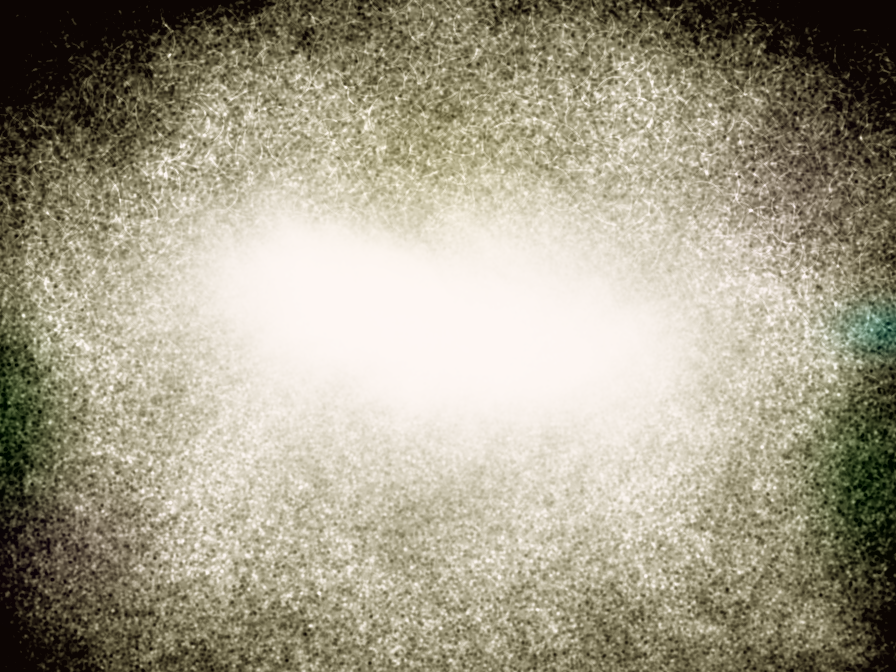
Reproduce this texture procedurally as a Shadertoy shader.

```glsl
// Aged fibrous paper with a pale central glow and dark, mossy, ragged borders.
#define BASE_TONE 0.71
#define SIDE_SHADE 0.38
#define TOP_SHADE 0.42
#define BOTTOM_SHADE 0.20
#define CORNER_SHADE 0.40
#define WARP 0.035
#define CLOUD_GAIN 0.15
#define FIBRE_GAIN 0.16
#define GRAIN_GAIN 0.42
#define GRAIN_SCALE 230.0
#define FIBRE_WIDTH 0.0007
#define PEAK_TONE 0.97

vec2 hash2(vec2 cell) {
    vec3 h = fract(cell.xyx * vec3(0.1031, 0.1030, 0.0973));
    h += dot(h, h.yzx + 33.33);
    return fract((h.xx + h.yz) * h.zy);
}

// Soft elliptical spot
float spot(vec2 p, vec2 centre, vec2 radius) {
    vec2 q = (p - centre) / radius;
    return exp(-dot(q, q));
}

// Layered, warped sines, roughly -1 to 1
float clouds(vec2 p) {
    float sum = 0.0, gain = 0.5;
    for (int i = 0; i < 6; i++) {
        p += 0.45 * sin(p.yx * 1.3 + float(i) * 1.7);
        sum += gain * sin(p.x) * sin(p.y + 0.8);
        p = mat2(1.5, 1.15, -1.15, 1.5) * p + 2.3;
        gain *= 0.68;
    }
    return sum;
}

// Cellular grain: a light or dark bump in each cell
float grain(vec2 p) {
    vec2 cell = floor(p);
    float sum = 0.0;
    for (int y = -1; y <= 1; y++)
    for (int x = -1; x <= 1; x++) {
        vec2 c = cell + vec2(x, y), d = p - c - hash2(c);
        float bump = max(1.0 - dot(d, d), 0.0);
        sum += (hash2(c + 41.0).x - 0.5) * bump * bump;
    }
    return sum;
}

// Short curved strands, one per cell
float fibres(vec2 p, float scale) {
    vec2 g = p * scale, cell = floor(g);
    float width = FIBRE_WIDTH * scale, blur = scale / iResolution.y;
    float sum = 0.0;
    for (int y = -1; y <= 1; y++)
    for (int x = -1; x <= 1; x++) {
        vec2 c = cell + vec2(x, y);
        vec2 r = hash2(c + 17.0), q = g - c - hash2(c);
        float a = r.x * 6.2832;
        q = mat2(cos(a), -sin(a), sin(a), cos(a)) * q;
        q.y += (r.y - 0.5) * 1.5 * q.x * q.x;
        float line = 1.0 - smoothstep(width, width + blur, abs(q.y));
        sum += line * (1.0 - smoothstep(0.2, 0.9, abs(q.x))) * (0.3 + 0.7 * r.y);
    }
    return sum;
}

// Broad light and shade
float paperTone(vec2 p) {
    vec2 q = (p - vec2(0.667, 0.5)) / vec2(0.667, 0.5);
    vec2 q2 = q * q, q6 = q2 * q2 * q2;
    float tone = BASE_TONE;
    // Central glow
    tone += 0.20 * spot(p, vec2(0.60, 0.55), vec2(0.28, 0.16));
    tone += 0.17 * spot(p, vec2(0.70, 0.47), vec2(0.55, 0.29));
    tone += 0.10 * spot(p, vec2(0.88, 0.45), vec2(0.22, 0.14));
    tone += 0.09 * spot(p, vec2(0.36, 0.59), vec2(0.22, 0.14));
    // Borders
    tone -= SIDE_SHADE * q6.x + CORNER_SHADE * q2.x * q2.y;
    tone -= q6.y * mix(BOTTOM_SHADE, TOP_SHADE, step(0.0, q.y));
    // Uneven stains
    tone -= 0.21 * spot(p, vec2(0.10, 0.92), vec2(0.24, 0.20));
    tone -= 0.12 * spot(p, vec2(0.42, 1.02), vec2(0.24, 0.09));
    tone -= 0.18 * spot(p, vec2(1.24, 0.91), vec2(0.13, 0.14));
    tone -= 0.09 * spot(p, vec2(1.17, 0.69), vec2(0.10, 0.10));
    tone -= 0.20 * spot(p, vec2(1.29, 0.26), vec2(0.09, 0.12));
    tone -= 0.19 * spot(p, vec2(0.13, 0.06), vec2(0.10, 0.09));
    tone -= 0.11 * spot(p, vec2(0.09, 0.19), vec2(0.14, 0.09));
    tone -= 0.13 * spot(p, vec2(0.01, 0.38), vec2(0.06, 0.13));
    tone -= 0.07 * spot(p, vec2(0.65, 0.77), vec2(0.18, 0.10));
    tone -= 0.30 * spot(p, vec2(0.455, 0.93), vec2(0.011, 0.020));
    return tone;
}

void mainImage(out vec4 fragColor, in vec2 fragCoord) {
    vec2 p = fragCoord / iResolution.xy * vec2(1.33333, 1.0);
    vec2 drift = vec2(clouds(p * 8.0), clouds(p * 8.0 + 9.0));
    float tone = paperTone(p + WARP * drift);

    // Surface detail fades inside the glow
    float rough = 1.0 - smoothstep(0.60, 1.0, tone);
    float upper = smoothstep(0.30, 0.75, p.y);
    float strands = fibres(p, 24.0) + fibres(p + 3.7, 41.0) + 0.7 * fibres(p + 8.1, 63.0);
    float speckle = grain(p * GRAIN_SCALE) + 0.4 * grain(p * GRAIN_SCALE * 0.4 + 5.0);
    tone += CLOUD_GAIN * clouds(p * 11.0 + 4.0) * (0.12 + 0.88 * rough);
    tone += FIBRE_GAIN * (strands - 0.35) * rough * mix(0.3, 1.0, upper);
    tone += GRAIN_GAIN * speckle * (0.04 + 0.96 * rough);
    tone = PEAK_TONE - 0.035 * log(1.0 + exp((PEAK_TONE - tone) / 0.035));
    tone = max(tone, 0.02);

    // Warm paper ramp with coloured stains
    vec3 color = vec3(tone + 0.027, tone, tone - 0.47 * tone * (1.0 - tone));
    float moss = spot(p, vec2(0.0, 0.38), vec2(0.08, 0.13)) + spot(p, vec2(1.29, 0.29), vec2(0.08, 0.12));
    float teal = spot(p, vec2(1.32, 0.51), vec2(0.07, 0.04));
    float rust = spot(p, vec2(0.10, 0.19), vec2(0.14, 0.09)) + spot(p, vec2(1.18, 0.72), vec2(0.12, 0.13));
    float olive = spot(p, vec2(0.65, 0.76), vec2(0.18, 0.11));
    color += moss * vec3(-0.07, 0.02, -0.03) + teal * vec3(-0.18, 0.0, 0.03);
    color += rust * vec3(0.01, -0.012, 0.03) + olive * vec3(0.0, 0.0, -0.04);
    fragColor = vec4(clamp(color, 0.0, 1.0), 1.0);
}
```
